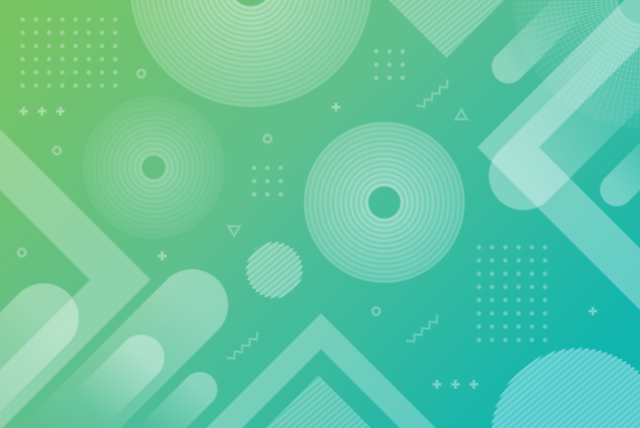
A Shadertoy shader for this background:

```glsl
// Flat geometric backdrop: translucent white shapes over a green-to-teal ramp.
// Rings, chevrons, fading capsules, hatched forms and small ornaments are
// distance functions on a canvas 100 units high, with y pointing up.

const vec3 GREEN = vec3(0.48, 0.77, 0.36);
const vec3 MIDTONE = vec3(0.36, 0.75, 0.57);
const vec3 TEAL = vec3(0.07, 0.71, 0.68);
const vec3 AQUA = vec3(0.52, 0.86, 0.88);
const float SOFT = 0.3;          // edge half-width
const float RING_PITCH = 1.2;
const float HATCH_PITCH = 1.15;
const float DOT_PITCH = 3.09;
const float DOT_RADIUS = 0.5;
const float ORNAMENT = 0.3;      // opacity of small details
const vec2 DIAGONAL = vec2(0.7071);

// Capsules: head x, head y, radius, signed length of the fading tail
const vec4 CAPSULES[7] = vec4[7](
    vec4(44.9, 28.7, 8.4, -48.0), vec4(10.2, 25.6, 8.2, -38.0),
    vec4(33.0, 16.4, 5.4, -17.0), vec4(46.7, 9.0, 4.1, -17.0),
    vec4(118.8, 84.4, 3.9, 23.0), vec4(122.3, 59.0, 8.1, 42.0),
    vec4(144.1, 55.7, 3.9, 20.0));
// Dot grids: lower-left dot, columns, rows
const vec4 GRIDS[4] = vec4[4](
    vec4(5.3, 80.0, 8, 6), vec4(87.9, 81.8, 3, 3),
    vec4(59.4, 54.6, 3, 3), vec4(111.9, 20.6, 6, 8));
const vec2 CIRCLETS[5] = vec2[5](vec2(33.0, 82.8), vec2(62.5, 67.6),
    vec2(13.3, 64.8), vec2(5.1, 41.0), vec2(87.9, 27.3));
// Rows of crosses: first centre, count
const vec3 CROSSES[5] = vec3[5](vec3(5.5, 74.0, 3), vec3(102.1, 10.2, 3),
    vec3(78.5, 75.0, 1), vec3(37.9, 40.2, 1), vec3(138.5, 27.3, 1));
const vec2 ZIGZAGS[3] = vec2[3](vec2(101.4, 77.8), vec2(57.0, 18.9), vec2(99.0, 22.9));

float fill(float d) { return 1.0 - smoothstep(-SOFT, SOFT, d); }

float stripes(float x) { return 0.5 + 0.5 * cos(6.28318 * x); }

// Annulus of concentric lines, its opacity falling from hole to rim
float rings(vec2 q, float rim, float hole, float inner, float outer) {
    float r = length(q);
    float t = clamp((r - hole) / (rim - hole), 0.0, 1.0);
    float lines = mix(0.65, 1.0, stripes((r - hole) / RING_PITCH - 0.4));
    return fill(max(r - rim, hole - r)) * mix(inner, outer, t) * lines;
}

float capsule(vec2 p, vec4 c) {
    vec2 q = p - c.xy, axis = DIAGONAL * sign(c.w);
    float along = max(dot(q, axis), 0.0);
    float fade = clamp(1.0 - along / abs(c.w), 0.0, 1.0);
    return fill(length(q - axis * along) - c.z) * fade;
}

// Right-angled band whose apex is at the origin, opening along +x
float chevron(vec2 q, float thickness) {
    float d = q.x - abs(q.y);
    return fill(max(-d, d - thickness) * 0.7071);
}

float hatch(vec2 p) { return stripes(dot(p, vec2(-0.64, 0.77)) / HATCH_PITCH); }

float dotGrid(vec2 p, vec4 g) {
    vec2 cell = clamp(round((p - g.xy) / DOT_PITCH), vec2(0.0), g.zw - 1.0);
    return fill(length(p - g.xy - cell * DOT_PITCH) - DOT_RADIUS);
}

float crossRow(vec2 p, vec3 c) {
    vec2 q = p - c.xy;
    q.x -= 4.3 * clamp(round(q.x / 4.3), 0.0, c.z - 1.0);
    q = abs(q);
    return fill(max(min(q.x, q.y) - 0.3, max(q.x, q.y) - 0.95));
}

float triangleOutline(vec2 q) {
    float d = max(abs(q.x) * 0.866 + q.y * 0.5, -q.y) - 0.75;
    return fill(abs(d) - 0.22);
}

float zigzag(vec2 q) {
    q = vec2(dot(q, vec2(0.766, 0.643)), dot(q, vec2(-0.643, 0.766)));
    float wave = abs(fract(q.x / 2.3) - 0.5) * 2.3 - 0.575;
    return fill(max(abs(q.y - wave) * 0.7071 - 0.22, abs(q.x) - 4.7));
}

void mainImage(out vec4 fragColor, in vec2 fragCoord) {
    vec2 p = 100.0 * fragCoord / iResolution.y;

    // Diagonal three-stop ramp
    float t = p.x / 150.0 * 0.6 + (1.0 - p.y / 100.0) * 0.4;
    vec3 col = mix(GREEN, MIDTONE, smoothstep(-0.1, 0.52, t));
    col = mix(col, TEAL, clamp((t - 0.42) / 0.46, 0.0, 1.0));

    // Ring discs; the corner one is broken into dots
    float veil = rings(p - vec2(58.6, 103.3), 28.3, 4.7, 0.48, 0.22);
    veil += rings(p - vec2(35.9, 60.9), 16.6, 2.7, 0.32, 0.06);
    veil += rings(p - vec2(89.8, 52.7), 18.8, 3.7, 0.48, 0.27);
    vec2 corner = p - vec2(150.0, 100.0);
    float beads = mix(0.5, 1.0, stripes(atan(corner.y, corner.x) * 18.0));
    veil += rings(corner, 30.0, 5.5, 0.32, 0.08) * beads;
    col = mix(col, vec3(1), veil);

    // Chevrons, then capsules
    col = mix(col, vec3(1), 0.28 * chevron(vec2(35.2 - p.x, p.y - 34.6), 14.2));
    col = mix(col, vec3(1), 0.33 * chevron(p - vec2(111.5, 65.6), 14.4));
    col = mix(col, vec3(1), 0.29 * chevron(vec2(26.8 - p.y, p.x - 75.0), 8.4));
    for (int i = 0; i < 7; i++) col = mix(col, vec3(1), 0.35 * capsule(p, CAPSULES[i]));

    // Hatched diamond, triangle and discs with serrated rims
    float h = hatch(p);
    float wedges = fill(abs(p.x - 104.3) - p.y + 86.5) + fill(abs(p.x - 74.4) + p.y - 12.3);
    col = mix(col, vec3(1), wedges * mix(0.2, 0.33, h));
    float disc = fill(length(p - vec2(64.1, 36.9)) - 6.2 - 0.5 * h);
    col = mix(col, vec3(1), disc * mix(0.24, 0.4, h));
    disc = fill(length(p - vec2(135.2, -1.8)) - 20.1 - 0.5 * h);
    col = mix(col, AQUA, disc * mix(0.55, 0.8, h));

    // Small ornaments
    float detail = triangleOutline(p - vec2(107.8, 72.9)) + triangleOutline(vec2(54.7, 46.4) - p);
    for (int i = 0; i < 4; i++) detail += dotGrid(p, GRIDS[i]);
    for (int i = 0; i < 5; i++) {
        detail += fill(abs(length(p - CIRCLETS[i]) - 0.85) - 0.3) + 1.4 * crossRow(p, CROSSES[i]);
    }
    for (int i = 0; i < 3; i++) detail += zigzag(p - ZIGZAGS[i]);
    fragColor = vec4(mix(col, vec3(1), ORNAMENT * detail), 1.0);
}
```
